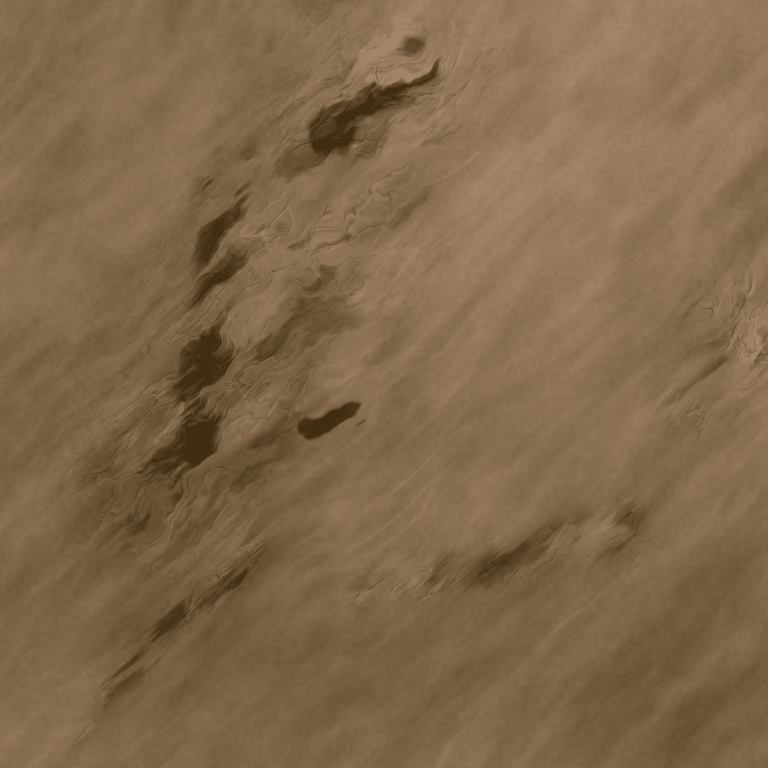
Reproduce this texture procedurally as a three.js fragment shader.

```glsl
// Brown marble with diagonal wisps, folded dark seams and fine cracks.
varying vec2 vUv;

float hash(vec2 p) {
  vec3 h = fract(vec3(p.xyx) * 0.1031);
  h += dot(h, h.yzx + 33.33);
  return fract((h.x + h.y) * h.z);
}

float valueNoise(vec2 p) {
  vec2 cell = floor(p), f = fract(p);
  f = f * f * (3.0 - 2.0 * f);
  return mix(mix(hash(cell), hash(cell + vec2(1.0, 0.0)), f.x),
             mix(hash(cell + vec2(0.0, 1.0)), hash(cell + 1.0), f.x), f.y);
}

float fbm(vec2 p) {
  float sum = 0.0, weight = 0.533;
  for (int i = 0; i < 4; i++) {
    sum += weight * valueNoise(p);
    p = p * 2.03 + 17.3;
    weight *= 0.5;
  }
  return sum;
}

// Cellular noise: gap between the two nearest cell centres, zero on borders.
float cellBorder(vec2 p) {
  vec2 cell = floor(p);
  float nearest = 9.0, second = 9.0;
  for (int y = -1; y <= 1; y++) {
    for (int x = -1; x <= 1; x++) {
      vec2 c = cell + vec2(float(x), float(y));
      float d = length(c + vec2(hash(c), hash(c + 71.0)) - p);
      second = min(second, max(nearest, d));
      nearest = min(nearest, d);
    }
  }
  return second - nearest;
}

// Soft falloff around the segment from a to b.
float seam(vec2 p, vec2 a, vec2 b, float width) {
  vec2 ab = b - a;
  float along = clamp(dot(p - a, ab) / dot(ab, ab), 0.0, 1.0);
  float d = length(p - a - ab * along) / width;
  return exp(-d * d);
}

void main() {
  // Layered sines bend the bedding.
  vec2 bent = vUv;
  for (int i = 1; i <= 4; i++) {
    float f = float(i);
    bent += 0.02 / f * sin(bent.yx * f * 5.0 + vec2(1.3, 4.1) * f);
  }

  // Disturbed zones: main fold, side seams, rosette and the darkest cores.
  vec2 ragged = vUv + 0.07 * (vec2(fbm(vUv * 12.0), fbm(vUv * 12.0 + 50.0)) - 0.5);
  float fold = seam(ragged, vec2(0.22, 0.38), vec2(0.5, 0.88), 0.12);
  float side = max(seam(ragged, vec2(0.48, 0.23), vec2(0.82, 0.31), 0.028),
                   seam(ragged, vec2(0.9, 0.46), vec2(1.0, 0.55), 0.035));
  side = max(side, seam(ragged, vec2(0.1, 0.05), vec2(0.33, 0.27), 0.022));
  float rosette = seam(ragged, vec2(0.94, 0.58), vec2(1.02, 0.59), 0.05);
  float core = max(seam(ragged, vec2(0.44, 0.84), vec2(0.53, 0.92), 0.035),
                   seam(ragged, vec2(0.41, 0.44), vec2(0.47, 0.47), 0.02));
  core = max(core, seam(ragged, vec2(0.25, 0.36), vec2(0.31, 0.8), 0.05) * 0.5);
  float broken = clamp(fold + side + rosette, 0.0, 1.0);

  // Bedding coordinates: x along the streaks, y across them.
  vec2 bed = mat2(0.69, -0.72, 0.72, 0.69) * bent;
  bed.y += 0.06 * (fbm(bed * vec2(3.0, 6.0)) - 0.5);
  bed += (0.05 * fold + 0.1 * rosette) * (vec2(fbm(vUv * 14.0), fbm(vUv * 14.0 + 30.0)) - 0.5);

  float streak = fbm(bed * vec2(3.0, 10.0) + 5.0);
  float fine = fbm(bed * vec2(13.0, 44.0) + 20.0);
  float patches = fbm(bed * vec2(11.0, 46.0) + 40.0);
  float wispField = fbm(bed * vec2(1.8, 9.0) + 9.0);

  // Broad light, streaks and fine bedding; tone is the red channel.
  float tone = 0.517 + mix(-0.035, 0.05, smoothstep(0.1, 0.9, vUv.y + 0.25 * (vUv.x - 0.5)));
  tone -= 0.03 * fold + 0.035 * seam(vUv, vec2(0.0, 1.0), vec2(0.3, 0.85), 0.2);
  tone -= 0.03 * seam(vUv, vec2(0.85, 0.2), vec2(1.0, 0.4), 0.15);
  tone += 0.2 * (streak - 0.5) + (0.11 + 0.13 * broken) * (fine - 0.5);

  // Pale wisps and hairline flow lines.
  float wisp = 1.0 - smoothstep(0.0, 0.035, abs(wispField - 0.5));
  tone += 0.035 * wisp * smoothstep(0.42, 0.6, fbm(bed * 3.0 + 60.0));
  float hairline = 1.0 - smoothstep(0.0, 0.03, abs(fine - 0.47));
  tone -= (0.008 + 0.035 * broken) * hairline * smoothstep(0.4, 0.6, patches);

  // Dark splintered gashes.
  tone -= 0.12 * broken * smoothstep(0.54, 0.66, patches);
  tone -= 0.22 * smoothstep(0.25, 0.6, core) * smoothstep(0.4, 0.54, patches) * (0.45 + fine);

  // Coarse and fine cracks, each with a pale lip on one side.
  for (int i = 0; i < 2; i++) {
    float scale = 1.0 + 1.1 * float(i);
    vec2 point = bed * vec2(8.0, 32.0) * scale + 1.8 * vec2(fine, patches);
    float crack = 1.0 - smoothstep(0.0, 0.1, cellBorder(point));
    float lip = 1.0 - smoothstep(0.0, 0.12, cellBorder(point + vec2(0.0, 0.18)));
    float open = broken * smoothstep(0.42, 0.6, fbm(bed * vec2(9.0, 18.0) * scale + 80.0));
    tone += open * (0.06 * lip - 0.08 * crack);
  }

  // Stone grain and colour.
  tone += 0.026 * (valueNoise(vUv * 210.0) - 0.5) + 0.03 * (fbm(vUv * 48.0) - 0.5);
  tone = clamp(tone, 0.25, 0.64);
  vec3 stone = vec3(tone, tone * 0.91 - 0.055, tone * 0.89 - 0.155);
  gl_FragColor = vec4(max(stone, 0.0), 1.0);
}
```
